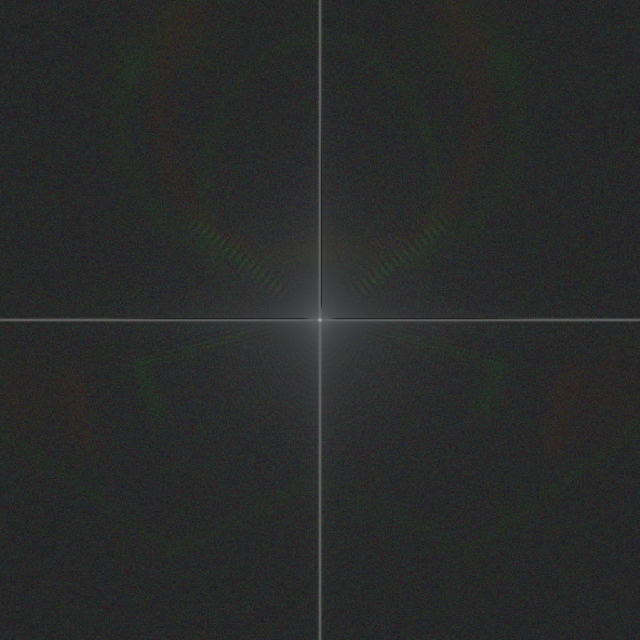
A Shadertoy shader for this background:

```glsl
const vec3 BASE = vec3(0.146, 0.150, 0.150);
const vec3 GLOW = vec3(0.97, 0.98, 1.02);
const vec3 AXIS = vec3(0.41, 0.41, 0.405);
const vec3 GREEN = vec3(-0.005, 0.030, -0.006);
const vec3 RUST = vec3(0.030, 0.002, -0.008);
const float GRAIN_CELLS = 512.0;

vec3 hash3(vec2 cell) {
    vec3 q = fract(cell.xyx * vec3(0.1031, 0.1030, 0.0973));
    q += dot(q, q.yxz + 33.33);
    return fract((q.xxy + q.yzz) * q.zyx);
}

float bell(float d, float width) {
    return exp(-d * d / (width * width));
}

float segment(vec2 p, vec2 a, vec2 b) {
    vec2 ab = b - a;
    return length(p - a - ab * clamp(dot(p - a, ab) / dot(ab, ab), 0.0, 1.0));
}

// Approximate distance to an ellipse outline
float ellipse(vec2 p, vec2 centre, vec2 radii) {
    return (length((p - centre) / radii) - 1.0) * min(radii.x, radii.y);
}

// Soft light around the crossing and along both axes
float crossGlow(vec2 m) {
    float core = 0.105 * exp(-length(m) / 0.12);
    float upright = 0.065 * exp(-m.x / 0.022 - m.y / 0.24);
    float level = 0.055 * exp(-m.y / 0.018 - m.x / 0.26);
    return core + upright + level;
}

// Faint coloured arcs and streaks, mirrored left to right
vec3 tracery(vec2 q) {
    float upper = smoothstep(0.03, 0.15, q.y);
    float lower = smoothstep(0.0, 0.03, -q.y);
    float green = 0.45 * upper * bell(ellipse(q, vec2(0.08, 0.31), vec2(0.23, 0.22)), 0.018);
    green += 0.45 * upper * bell(ellipse(q, vec2(0.0, 0.20), vec2(0.18, 0.24)), 0.012);
    green += 0.6 * bell(segment(q, vec2(0.07, 0.052), vec2(0.20, 0.155)), 0.010);
    green += 0.6 * bell(length(q - vec2(0.29, 0.40)), 0.035);
    green += 0.4 * bell(length(q - vec2(0.19, 0.43)), 0.04);
    green += 0.5 * bell(segment(q, vec2(0.12, -0.023), vec2(0.28, -0.070)), 0.008);
    green += 0.8 * bell(segment(q, vec2(0.28, -0.073), vec2(0.255, -0.14)), 0.015);
    green += 0.4 * lower * bell(segment(q, vec2(0.50, -0.17), vec2(0.23, -0.36)), 0.010);
    green += 0.35 * lower * bell(segment(q, vec2(0.23, -0.36), vec2(0.02, -0.26)), 0.012);
    float rust = 0.55 * upper * bell(ellipse(q, vec2(0.06, 0.34), vec2(0.19, 0.24)), 0.018);
    rust += 0.5 * bell(length(q - vec2(0.22, 0.45)), 0.055);
    rust += 0.75 * bell(segment(q, vec2(0.385, -0.10), vec2(0.365, -0.19)), 0.022);
    rust += 0.35 * bell(length(q - vec2(0.46, -0.12)), 0.07);
    return GREEN * green + RUST * rust;
}

// Fine interference bands near the streaks and below the crossing
float ripples(vec2 q) {
    float along = dot(q, normalize(vec2(0.78, 0.62)));
    float streak = bell(segment(q, vec2(0.065, 0.05), vec2(0.19, 0.15)), 0.013);
    float bands = 0.020 * streak * sin(along * 560.0);
    float fan = bell(length(q - vec2(0.11, 0.10)), 0.05);
    bands += 0.010 * fan * sin(q.x * 720.0) * sin(q.y * 480.0);
    float below = smoothstep(0.01, 0.05, -q.y) * exp(-length(q) / 0.16);
    bands += 0.008 * below * sin(length(q * vec2(1.0, 0.7)) * 900.0);
    float slant = bell(segment(q, vec2(0.09, -0.015), vec2(0.28, -0.06)), 0.018);
    return bands + 0.008 * slant * sin((q.y + 0.25 * q.x) * 800.0);
}

// Thin shadow lying beside an axis on one side only
float axisShadow(float across, float along) {
    float span = smoothstep(0.01, 0.03, along) * (1.0 - smoothstep(0.22, 0.36, along));
    return bell(across - 0.0022, 0.0011) * span;
}

void mainImage(out vec4 fragColor, in vec2 fragCoord) {
    vec2 p = (fragCoord - 0.5 * iResolution.xy) / min(iResolution.x, iResolution.y);
    vec2 m = abs(p);
    vec2 q = vec2(m.x, p.y);

    // Background light and faint figures
    float glow = crossGlow(m);
    vec3 color = BASE + GLOW * glow + tracery(q) + ripples(q);

    // Coloured grain that calms down inside the glow
    vec3 noise = hash3(floor((p + 0.5) * GRAIN_CELLS) + 17.0);
    float calm = 1.0 - 0.85 * smoothstep(0.02, 0.11, glow);
    color += (noise - 0.5) * 0.065 * calm;

    // Bright axes with their thin shadows
    float upright = bell(p.x, 0.0023);
    float level = bell(p.y, 0.0022);
    color = mix(color, AXIS, 0.9 * max(upright, level));
    float shadow = max(axisShadow(p.x, p.y), axisShadow(p.y, m.x));
    color *= 1.0 - 0.55 * shadow;
    color += 0.25 * bell(length(p), 0.003);

    fragColor = vec4(clamp(color, 0.0, 1.0), 1.0);
}
```
